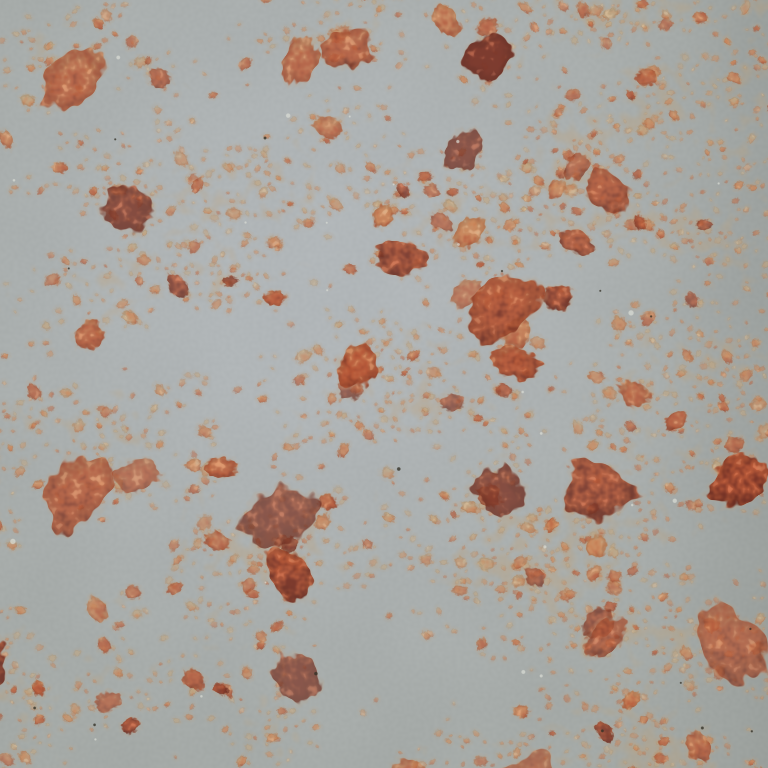
Write a Shadertoy shader that draws this texture.

```glsl
// Rust-red and orange crumbs strewn over a softly lit blue-grey sheet.
// Four sizes of grain are scattered on jittered grids, thinned by shared clump
// noise; gradient noise makes each outline lumpy and mottles its colour.

vec4 hash4(vec2 p) {
    vec4 q = fract(p.xyxy * vec4(0.1031, 0.1030, 0.0973, 0.1099));
    q += dot(q, q.wzxy + 33.33);
    return fract((q.xxyz + q.yzzw) * q.zywx);
}

float cornerSlope(vec2 cell, vec2 offset) {
    float angle = 6.2832 * hash4(cell + 71.0).x;
    return dot(vec2(cos(angle), sin(angle)), offset);
}

float gradientNoise(vec2 p) {
    vec2 i = floor(p), f = fract(p);
    vec2 u = f * f * f * (f * (f * 6.0 - 15.0) + 10.0);
    vec2 e = vec2(1.0, 0.0);
    return mix(mix(cornerSlope(i, f), cornerSlope(i + e, f - e), u.x),
               mix(cornerSlope(i + e.yx, f - e.yx), cornerSlope(i + 1.0, f - 1.0), u.x), u.y);
}

// Deep red through rust and orange to pale tan
vec3 crumbColor(float paleness) {
    vec3 c = mix(vec3(0.47, 0.19, 0.14), vec3(0.72, 0.34, 0.21), smoothstep(0.0, 0.4, paleness));
    c = mix(c, vec3(0.80, 0.52, 0.34), smoothstep(0.35, 0.7, paleness));
    return mix(c, vec3(0.76, 0.65, 0.50), smoothstep(0.65, 1.0, paleness));
}

// Loose horizontal drifts, denser toward the right
float clumping(vec2 p) {
    return gradientNoise(p * vec2(3.5, 6.5) + 3.7) + 0.6 * gradientNoise(p * vec2(10.0, 15.0))
         + 0.3 * (p.x - 0.5);
}

void scatter(inout vec3 color, vec2 p, float cells, float density, float clumpGain,
             vec2 radii, float paleness, float opacity, float seed) {
    float edge = max(0.0017, 0.8 / iResolution.y);
    for (int j = -1; j <= 1; j++)
    for (int i = -1; i <= 1; i++) {
        vec2 id = floor(p * cells) + vec2(i, j);
        vec4 place = hash4(id + seed);
        vec4 look = hash4(id + seed + 211.0);
        vec2 center = (id + 0.1 + 0.8 * place.xy) / cells;
        float radius = mix(radii.x, radii.y, place.w * place.w);
        vec2 q = p - center;
        if (length(q) > 2.0 * radius + 0.006) continue;
        if (place.z > density * (1.0 + clumpGain * clumping(center))) continue;

        // Lumpy, slightly stretched outline
        float turn = (look.x - 0.5) * 2.4;
        q = mat2(cos(turn), sin(turn), -sin(turn), cos(turn)) * q;
        q *= vec2(0.88, 1.0 + 0.35 * look.y);
        vec2 local = q / radius + look.zw * 50.0;
        float dist = length(q) - radius
                   + radius * (0.42 * gradientNoise(local * 1.3) + 0.2 * gradientNoise(local * 3.1));

        // Mottled body, lit from above, with a warm thin rim
        float mottle = gradientNoise(p * 65.0 + seed) + 0.7 * gradientNoise(p * 150.0);
        float tone = paleness + 0.55 * (look.z - 0.5) + 0.28 * mottle
                   + 0.09 * (p.y - center.y) / radius;
        vec3 body = crumbColor(tone);
        body += 0.10 * smoothstep(0.25, 0.6, mottle) * vec3(1.0, 0.85, 0.75);
        body = mix(body, body * 0.9, smoothstep(-0.5, -0.1, dist / radius));

        float halo = 0.22 * opacity * smoothstep(0.006, 0.0, dist);
        color = mix(color, vec3(0.75, 0.62, 0.48), halo);
        color = mix(color, body, opacity * mix(0.7, 1.0, look.w) * smoothstep(edge, -edge, dist));
    }
}

// Sparse pinpoints of dark grit or bright dust
float specks(vec2 p, float cells, float share, float seed) {
    vec2 id = floor(p * cells);
    vec4 h = hash4(id + seed);
    float dist = length(fract(p * cells) - 0.3 - 0.4 * h.xy) / cells;
    float radius = mix(0.0012, 0.0035, h.w * h.w);
    return step(h.z, share) * smoothstep(radius + 0.001, radius - 0.001, dist);
}

void mainImage(out vec4 fragColor, in vec2 fragCoord) {
    vec2 p = fragCoord / iResolution.y;

    // Sheet with a cool glow and dimmer right side
    float glow = exp(-4.0 * dot(p - vec2(0.42, 0.62), p - vec2(0.42, 0.62)));
    vec3 color = mix(vec3(0.635, 0.655, 0.64), vec3(0.695, 0.715, 0.725), glow);
    color -= 0.04 * smoothstep(0.8, 1.05, p.x);
    color += 0.012 * gradientNoise(p * 170.0) + 0.012 * gradientNoise(p * 9.0);

    // Faint stain where fine dust gathers
    float dust = clumping(p) + 0.9 * gradientNoise(p * 48.0);
    color = mix(color, vec3(0.76, 0.63, 0.46), 0.3 * smoothstep(0.25, 0.9, dust));

    // Grains from dust to large crumbs
    scatter(color, p, 85.0, 0.25, 2.6, vec2(0.0018, 0.0048), 0.80, 0.55, 17.0);
    scatter(color, p, 42.0, 0.24, 2.8, vec2(0.0035, 0.0095), 0.66, 0.80, 301.0);
    scatter(color, p, 15.0, 0.27, 2.0, vec2(0.0085, 0.0210), 0.46, 0.92, 523.0);
    scatter(color, p, 7.0, 0.47, 1.0, vec2(0.0240, 0.0530), 0.27, 0.97, 719.0);

    color = mix(color, vec3(0.20, 0.19, 0.15), 0.8 * specks(p, 30.0, 0.012, 43.0));
    color = mix(color, vec3(0.86, 0.87, 0.84), 0.7 * specks(p, 36.0, 0.018, 97.0));
    fragColor = vec4(color, 1.0);
}
```
